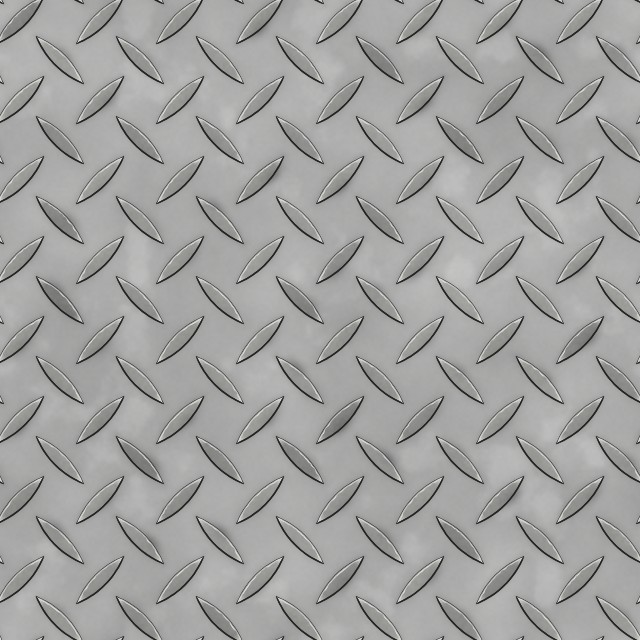
This texture is drawn by a Shadertoy shader. Its source:

```glsl
// Steel tread plate: two raised lens-shaped studs per cell, leaning opposite ways,
// lit from above, with bevels drawn from a signed distance. Wrapping value noise
// mottles the metal, and a hash per stud varies its tone and grime.

#define REPEATS 8.0        // cells across and down
#define HALF_LENGTH 0.415  // stud size, in cells
#define HALF_WIDTH 0.086
#define RIM 0.011          // half width of the dark lower edge
#define GLINT 0.007        // half width of the bright upper edge
#define WOBBLE 0.009       // unevenness of the edges
#define MOTTLE 0.13        // contrast of the cloudy stains
#define GRIME 0.24         // strength of the smudges beside studs

const vec3 PLATE = vec3(0.672, 0.672, 0.670);
const vec3 FACE  = vec3(0.605, 0.605, 0.595);
const vec3 WORN  = vec3(0.490, 0.490, 0.482);
const vec3 DARK  = vec3(0.130, 0.130, 0.122);
const vec3 SHINE = vec3(0.910, 0.910, 0.900);

// Integer hash of a non-negative lattice point, 0 to 1
float hash(vec2 cell, float seed) {
    uvec3 v = uvec3(vec3(cell, seed)) * uvec3(1597u, 3812u, 7919u);
    uint h = (v.x + 17u) * 2654435u ^ (v.y + 31u) * 40503u ^ v.z * 69069u;
    h = (h ^ (h >> 15u)) * 739397u;
    h = (h ^ (h >> 13u)) * 277803u;
    h ^= h >> 16u;
    return float(h & 65535u) / 65535.0;
}

// Value noise that wraps after one canvas
float noise(vec2 uv, float period, float seed) {
    vec2 p = uv * period, cell = floor(p), f = fract(p);
    f = f * f * (3.0 - 2.0 * f);
    vec2 a = mod(cell, period), b = mod(cell + 1.0, period);
    return mix(mix(hash(a, seed), hash(vec2(b.x, a.y), seed), f.x),
               mix(hash(vec2(a.x, b.y), seed), hash(b, seed), f.x), f.y);
}

float fbm(vec2 uv, float period, float seed) {
    float sum = 0.0, weight = 0.5;
    for (int i = 0; i < 5; i++) {
        sum += weight * noise(uv, period, seed + float(i));
        period *= 2.0;
        weight *= 0.5;
    }
    return sum;
}

// Signed distance to a lens whose long axis is y
float lens(vec2 p) {
    p = abs(p);
    float d = (HALF_LENGTH * HALF_LENGTH - HALF_WIDTH * HALF_WIDTH) / (2.0 * HALF_WIDTH);
    bool beyondTip = (p.y - HALF_LENGTH) * d > p.x * HALF_LENGTH;
    return beyondTip ? length(p - vec2(0.0, HALF_LENGTH))
                     : length(p + vec2(d, 0.0)) - d - HALF_WIDTH;
}

// Antialiased stroke around distance zero
float stroke(float d, float halfWidth, float soft) {
    return 1.0 - smoothstep(halfWidth - soft, halfWidth + soft, abs(d));
}

void mainImage(out vec4 fragColor, in vec2 fragCoord) {
    vec2 uv = fragCoord / iResolution.xy;
    float soft = 0.5 * REPEATS / min(iResolution.x, iResolution.y);

    // Stained sheet
    float stain = fbm(uv, 9.0, 1.0) - 0.48;
    float grain = noise(uv, 220.0, 20.0) - 0.5;
    vec3 col = PLATE + MOTTLE * stain + 0.012 * grain;
    col += 0.05 * smoothstep(0.54, 0.75, fbm(uv, 14.0, 30.0));
    float rough = noise(uv, 176.0, 40.0) - 0.5;

    for (int i = 0; i < 2; i++) {
        // Stud frame: x points to its upper side, y to its upper tip
        float lean = i == 0 ? 1.0 : -1.0;
        vec2 grid = uv * REPEATS - vec2(0.5 - 0.25 * lean, 0.5 + 0.25 * lean) + 0.5;
        vec2 id = mod(floor(grid), REPEATS);
        vec2 p = fract(grid) - 0.5;
        vec2 q = vec2(p.y - lean * p.x, p.y + lean * p.x) * 0.70711;
        float seed = 50.0 + 10.0 * float(i);
        float wear = hash(id, seed);
        float dirt = hash(id, seed + 1.0);
        float slide = hash(id, seed + 2.0) - 0.5;

        float d = lens(q) + 0.3 * WOBBLE * rough;
        float inside = 1.0 - smoothstep(-soft, soft, d);
        float upper = smoothstep(-0.025, 0.025, q.x);
        float tip = smoothstep(0.25, 0.40, abs(q.y));

        // Contact shade and a smudge on the right side
        col *= 1.0 - (0.07 + 0.07 * dirt) * exp(-max(d, 0.0) * 28.0);
        vec2 s = (q - vec2(-0.075 * lean, 0.3 * slide)) * vec2(13.0, 7.0);
        float smudge = GRIME * dirt * dirt * exp(-dot(s, s));
        col *= 1.0 - smudge;

        // Raised face
        vec3 face = mix(FACE, WORN, 0.9 * wear * wear * wear);
        face += 0.10 * stain + 0.03 * grain + 0.25 * q.x;
        face *= 1.0 - 0.5 * smudge;
        face = mix(face, SHINE, 0.75 * tip);
        col = mix(col, face, inside);

        // Bright upper bevel, then dark outline, heavier below
        float glint = stroke(d + 0.017 + WOBBLE * rough, GLINT, soft);
        col = mix(col, SHINE, glint * inside * upper * (0.65 + 0.6 * rough));
        float rim = stroke(d, mix(RIM, 0.004, upper), soft);
        col = mix(col, DARK, rim * mix(0.97, 0.70, upper));
    }
    fragColor = vec4(clamp(col, 0.0, 1.0), 1.0);
}
```
